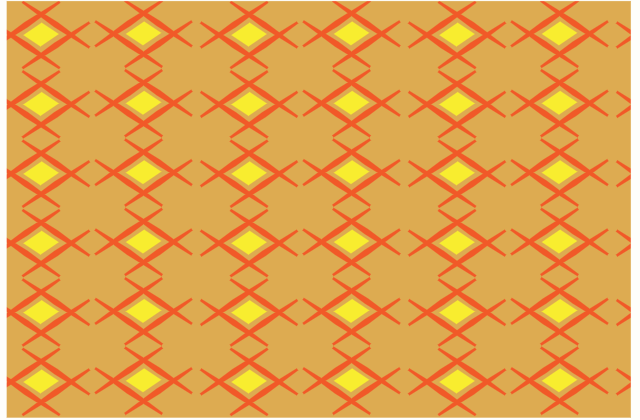
Give the GLSL for this pattern, as a Shadertoy shader.

```glsl
// Woven lattice motif: four tapered bars cross around a yellow diamond.
// Motifs repeat in paired columns with slightly uneven gaps, six rows high,
// on an ochre panel with thin pale margins. All lengths are in canvas heights.

const vec3 OCHRE  = vec3(0.867, 0.671, 0.318);
const vec3 ORANGE = vec3(0.945, 0.350, 0.155);
const vec3 YELLOW = vec3(0.972, 0.930, 0.185);
const vec3 PAPER  = vec3(0.995, 0.995, 0.985);

// Layout
const vec2  FIRST_MOTIF = vec2(0.0978, 0.0907);  // lower left motif centre
const float PAIR_PERIOD = 0.4952;                // two columns
const float COLUMN_GAP  = 0.2440;                // first to second of a pair
const float SECOND_LIFT = 0.0028;                // rise of the second column
const float ROW_PERIOD  = 0.1652;
const float LAST_ROW    = 5.0;
const vec2  MARGIN_LOW  = vec2(0.0159, 0.0055);  // left, bottom
const vec2  MARGIN_HIGH = vec2(0.0218, 0.0025);  // right, top

// Motif
const vec2  BAR_CENTRE      = vec2(0.0354, 0.0246);
const vec2  BAR_DIRECTION   = vec2(0.826, -0.564);
const float BAR_HALF_LENGTH = 0.0967;
const float BAR_HALF_MIDDLE = 0.0073;
const float BAR_HALF_TIP    = 0.0030;
const vec2  DIAMOND_RADII   = vec2(0.0422, 0.0284);
const vec2  DIAMOND_OFFSET  = vec2(0.0, 0.0010);
const vec2  DIAMOND_SKEW    = vec2(0.05, 0.03);

// Distance to one bar that narrows from its middle to its tips
float taperedBar(vec2 p) {
    vec2 d = p - BAR_CENTRE;
    float along = abs(dot(d, BAR_DIRECTION));
    float across = abs(d.x * BAR_DIRECTION.y - d.y * BAR_DIRECTION.x);
    float halfWidth = mix(BAR_HALF_MIDDLE, BAR_HALF_TIP, along / BAR_HALF_LENGTH);
    return max(across - halfWidth, along - BAR_HALF_LENGTH);
}

// Four mirrored bars, whose ends overrun into the neighbouring quadrants
float crossedBars(vec2 p) {
    vec2 q = abs(p);
    float d = taperedBar(q);
    d = min(d, taperedBar(q * vec2(-1.0, 1.0)));
    return min(d, taperedBar(q * vec2(1.0, -1.0)));
}

// Slightly skewed diamond
float diamond(vec2 p) {
    vec2 q = p - DIAMOND_OFFSET;
    q = abs(q - DIAMOND_SKEW * q.yx);
    vec2 r = DIAMOND_RADII;
    return (q.x / r.x + q.y / r.y - 1.0) * r.x * r.y / length(r);
}

// Position relative to the centre of the nearest motif
vec2 motifSpace(vec2 p) {
    vec2 d = p - FIRST_MOTIF;
    float wrap = 0.5 * (PAIR_PERIOD - COLUMN_GAP);
    d.x = mod(d.x + wrap, PAIR_PERIOD) - wrap;
    float second = step(0.5 * COLUMN_GAP, d.x);
    d -= second * vec2(COLUMN_GAP, SECOND_LIFT);
    d.y -= ROW_PERIOD * clamp(floor(d.y / ROW_PERIOD + 0.5), 0.0, LAST_ROW);
    return d;
}

float coverage(float dist, float pixel) {
    return smoothstep(0.75 * pixel, -0.75 * pixel, dist);
}

void mainImage(out vec4 fragColor, in vec2 fragCoord) {
    float pixel = 1.0 / iResolution.y;
    vec2 p = fragCoord * pixel;
    vec2 canvas = iResolution.xy * pixel;
    vec2 motif = motifSpace(p);

    vec3 color = mix(OCHRE, ORANGE, coverage(crossedBars(motif), pixel));
    color = mix(color, YELLOW, coverage(diamond(motif), pixel));

    // Pale margins around the panel
    vec2 outside = max(MARGIN_LOW - p, p - (canvas - MARGIN_HIGH));
    color = mix(PAPER, color, coverage(max(outside.x, outside.y), pixel));

    fragColor = vec4(color, 1.0);
}
```
